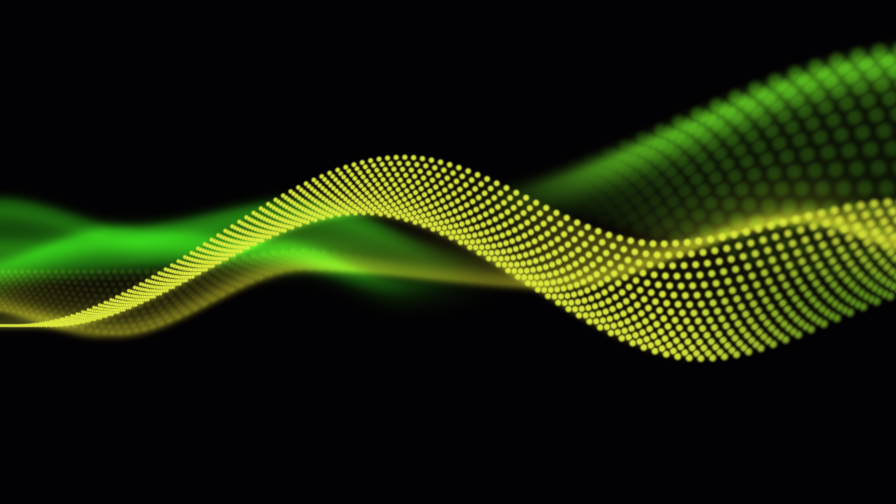
A WebGL 2 fragment shader for this background:

```glsl
#version 300 es
precision highp float;
uniform vec2 u_resolution;
out vec4 outColor;

const vec3 NIGHT = vec3(0.008, 0.002, 0.01);
const vec3 YELLOW = vec3(0.88, 0.93, 0.24);
const vec3 LIME = vec3(0.42, 0.66, 0.12);
const vec3 OLIVE = vec3(0.46, 0.46, 0.09);
const vec3 GREEN = vec3(0.16, 0.62, 0.07);
const vec3 LEAF = vec3(0.25, 0.53, 0.08);
const float PERSPECTIVE = 0.93;

// A curve is given by the places and heights of its four turning points
struct Curve { vec4 xs; vec4 ys; };

float height(Curve c, float x) {
    float y = mix(c.ys.x, c.ys.y, smoothstep(c.xs.x, c.xs.y, x));
    y = mix(y, c.ys.z, smoothstep(c.xs.y, c.xs.z, x));
    return mix(y, c.ys.w, smoothstep(c.xs.z, c.xs.w, x));
}

// Soft stroke with separate widths above and below
float band(float d, float above, float below) {
    float t = d / (d > 0.0 ? above : below);
    return exp(-t * t);
}

// Soft fill between two heights
float veil(float y, float top, float bottom, float soft) {
    return smoothstep(bottom - soft, bottom + soft, y)
         * (1.0 - smoothstep(top - soft, top + soft, y));
}

// Rows of dots between two curves; dots grow towards the right
float dotSheet(vec2 p, Curve top, Curve bottom, float rows, float density,
               float bend, float radius, float softness, float fade) {
    float light = 0.0;
    float u = log(p.x + PERSPECTIVE) * density;
    for (float row = 0.0; row <= rows; row++) {
        float t = row / rows;
        float shift = row * 0.37;
        float x = exp((round(u - shift) + shift) / density) - PERSPECTIVE;
        float v = t + bend * t * (1.0 - t);
        float y = mix(height(top, x), height(bottom, x), v);
        float r = radius * (x + PERSPECTIVE);
        float blur = r * softness + 0.5 / u_resolution.y;
        float spot = 1.0 - smoothstep(r - blur, r + blur, distance(p, vec2(x, y)));
        light = max(light, spot * mix(1.0, fade, t));
    }
    return light;
}

// Distant green sheet rising to the right
vec3 farSheet(vec2 p) {
    Curve top = Curve(vec4(0.0, 0.87, 1.83, 2.2), vec4(0.615, 0.615, 0.905, 0.88));
    Curve bottom = Curve(vec4(0.0, 0.93, 1.83, 2.2), vec4(0.6, 0.6, 0.44, 0.43));
    float y = height(top, p.x);
    float reveal = smoothstep(0.9, 1.25, p.x);
    float dots = dotSheet(p, top, bottom, 13.0, 62.0, -0.45, 0.0056, 0.55, 0.45);
    float rim = band(p.y - y + 0.022, 0.022, 0.045);
    float haze = veil(p.y, y, height(bottom, p.x), 0.025);
    return reveal * (LEAF * (0.8 * rim + 0.13 * haze)
         + LEAF * 0.42 * dots * smoothstep(1.05, 1.45, p.x));
}

// Blurred green strands on the left
vec3 leftStrands(vec2 p) {
    Curve falling = Curve(vec4(0.0, 0.3, 0.55, 0.82), vec4(0.595, 0.53, 0.51, 0.425));
    Curve rising = Curve(vec4(-0.1, 0.25, 0.6, 0.95), vec4(0.45, 0.54, 0.592, 0.48));
    Curve lower = Curve(vec4(0.0, 0.52, 0.8, 1.05), vec4(0.445, 0.485, 0.425, 0.46));
    float a = height(falling, p.x);
    float b = height(rising, p.x);
    float low = height(lower, p.x);
    float ending = 1.0 - smoothstep(0.62, 1.02, p.x);
    float haze = veil(p.y, max(a, b), low, 0.022);
    float light = 0.38 * haze + 0.36 * band(p.y - a, 0.018, 0.035)
                + 0.5 * band(p.y - b, 0.018, 0.04);
    light += 0.35 * band(p.y - 0.505, 0.025, 0.04) * (1.0 - smoothstep(0.5, 0.8, p.x));
    return GREEN * light * ending;
}

// Out of focus olive ribbon running behind the main one
vec3 oliveRibbon(vec2 p, float crest) {
    Curve path = Curve(vec4(0.23, 0.61, 1.11, 1.59), vec4(0.34, 0.47, 0.435, 0.562));
    float y = height(path, p.x);
    y += 0.055 * (1.0 - smoothstep(-0.05, 0.2, p.x)) - 0.06 * smoothstep(1.6, 1.83, p.x);
    float right = smoothstep(0.95, 1.6, p.x);
    float line = band(p.y - y, 0.022, 0.011);
    float glow = band(p.y - y, 0.075, 0.012);
    float fold = veil(p.y, crest, y, 0.012) * smoothstep(0.95, 1.2, p.x);
    return OLIVE * (line * mix(0.5, 1.0, right) + 0.32 * glow + 0.5 * fold);
}

void main() {
    vec2 p = gl_FragCoord.xy / u_resolution.y;
    Curve crest = Curve(vec4(0.03, 0.8, 1.31, 1.8), vec4(0.354, 0.688, 0.516, 0.6));
    Curve keel = Curve(vec4(0.1, 0.72, 1.39, 1.92), vec4(0.354, 0.578, 0.289, 0.444));
    float top = height(crest, p.x);
    float bottom = height(keel, p.x);

    vec3 color = NIGHT + farSheet(p) + leftStrands(p) + oliveRibbon(p, top);

    // Faint mesh hanging below the left strands
    Curve meshTop = Curve(vec4(0.0, 0.3, 0.6, 0.9), vec4(0.46, 0.46, 0.5, 0.46));
    Curve meshLow = Curve(vec4(0.0, 0.23, 0.61, 1.0), vec4(0.385, 0.34, 0.47, 0.44));
    float mesh = dotSheet(p, meshTop, meshLow, 10.0, 75.0, 0.0, 0.0045, 0.7, 0.8);
    color += OLIVE * 0.22 * mesh * (1.0 - smoothstep(0.45, 0.9, p.x));

    // Main dotted ribbon
    float green = smoothstep(1.3, 1.75, p.x);
    vec3 ink = mix(YELLOW, LIME, green * smoothstep(0.55, 0.4, p.y + 0.0) );
    float body = veil(p.y, top, bottom, 0.006);
    float keelGlow = band(p.y - bottom, 0.025, 0.009) * (1.0 - smoothstep(0.9, 1.5, p.x));
    color = mix(color, color * 0.7 + ink * 0.07, body);
    color += YELLOW * 0.25 * keelGlow;
    float dots = dotSheet(p, crest, keel, 14.0, 100.0, 0.45, 0.003, mix(0.4, 0.7, green), 1.0);
    color = mix(color, ink, dots * mix(0.95, 0.75, green));

    outColor = vec4(clamp(color, 0.0, 1.0), 1.0);
}
```
